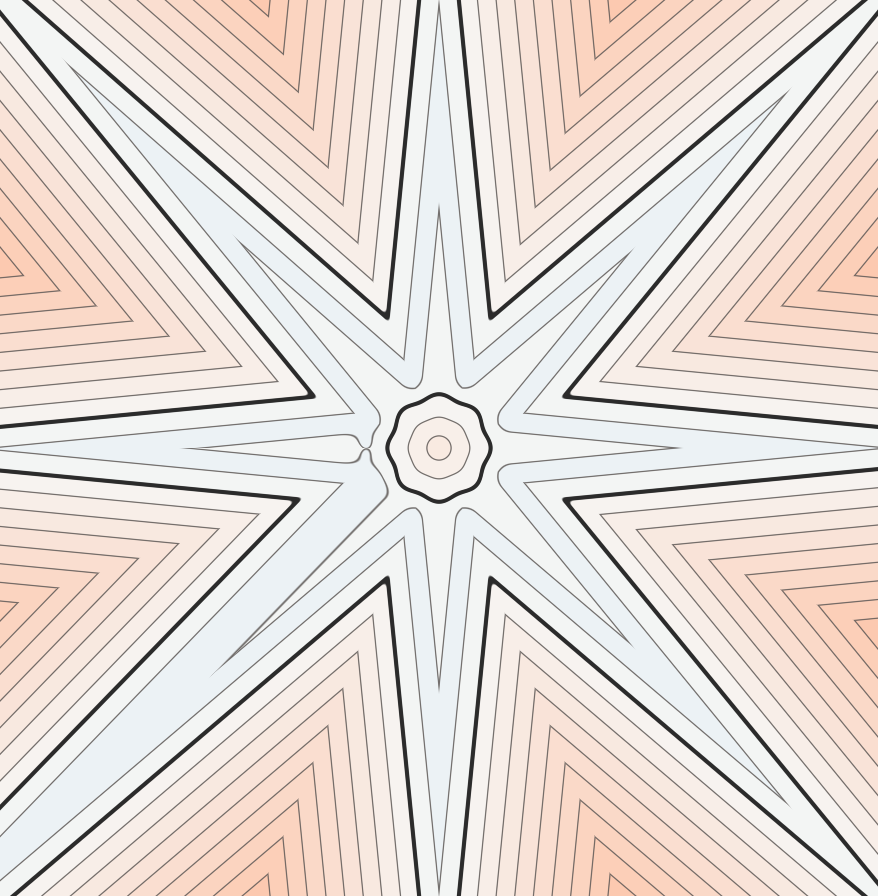
Reproduce this background procedurally as a Shadertoy shader.

```glsl
// An eight-armed star in black outline, set among peach contour bands.
// Each quadrant is folded onto one; two V-shaped wedges bound its arms,
// and their signed distances give the bands, lines and pale blue inlay.

float smoothMax(float a, float b, float k) {
    float h = max(k - abs(a - b), 0.0) / k;
    return max(a, b) + 0.25 * h * h * k;
}

// Signed distance to a line through a corner, positive along the normal
float side(vec2 p, vec2 corner, vec2 normal) {
    return dot(p - corner, normalize(normal));
}

// Coverage of a stroke around distance zero
float stroke(float d, float halfWidth, float aa) {
    return 1.0 - smoothstep(halfWidth - aa, halfWidth + aa, abs(d));
}

void mainImage(out vec4 fragColor, in vec2 fragCoord) {
    vec2 p = (fragCoord - 0.5 * iResolution.xy) / iResolution.y;
    float aa = 0.65 / iResolution.y;
    float r = length(p);
    float angle = atan(p.y, p.x);

    // Fold the plane; the lower-left arm is wider than the others
    vec2 q = abs(p);
    bool wideArm = p.x < 0.0 && p.y < 0.0;
    bool upperLeft = p.x < 0.0 && p.y >= 0.0;
    vec2 steepCorner = vec2(0.0573, 0.1445);
    vec2 flatCorner = vec2(wideArm ? 0.1563 : 0.1393, 0.0573);

    // Two wedges, each the meeting of an axis edge and a diagonal edge
    float steepAxis = side(q, steepCorner, vec2(0.273, 0.027));
    float steepDiagonal = side(q, steepCorner, vec2(-0.273, upperLeft ? 0.311 : 0.321));
    float flatAxis = side(q, flatCorner, vec2(0.026, 0.27));
    float flatDiagonal = side(q, flatCorner, wideArm ? vec2(0.265, -0.257) : vec2(0.33, -0.27));
    float steepWedge = min(steepAxis, steepDiagonal);
    float flatWedge = min(flatAxis, flatDiagonal);
    float star = max(steepWedge, flatWedge);

    // Inlay between two insets of the star, cut short near the hub
    float inset = 0.0225;
    float innerFlat = min(flatAxis, flatDiagonal * (wideArm ? 0.66 : 1.0));
    float innerDepth = -max(steepWedge, innerFlat);
    vec2 pinchOffset = (p - vec2(-0.08, 0.0)) / 0.015;
    float pinch = 0.0185 * exp(-dot(pinchOffset, pinchOffset));
    float inlay = max(inset + star, innerDepth - 2.0 * inset - pinch);
    inlay = smoothMax(inlay, 0.071 - r, 0.012);

    // Fill: pale star, blue inlay, then peach bands growing warmer outward
    vec3 color = mix(vec3(0.925, 0.949, 0.961), vec3(0.953, 0.961, 0.957),
                     smoothstep(-aa, aa, inlay));
    float bandWidth = 0.0207;
    float level = floor(star / bandWidth);
    vec3 peach = mix(vec3(0.968, 0.953, 0.941), vec3(0.99, 0.79, 0.69),
                     clamp(level / 8.0, 0.0, 1.0));
    color = mix(color, peach, smoothstep(-aa, aa, star));

    // Hub: a wavy ring holding two circles
    float hub = r - (0.0566 + 0.0022 * cos(8.0 * angle) - 0.0012 * cos(2.0 * angle));
    float disc = r - 0.0339 - 0.0005 * cos(8.0 * angle);
    float core = r - 0.0135;
    color = mix(color, vec3(0.965, 0.957, 0.949), 1.0 - smoothstep(-aa, aa, hub));
    color = mix(color, vec3(0.973, 0.937, 0.914), 1.0 - smoothstep(-aa, aa, disc));
    color = mix(color, vec3(0.975, 0.918, 0.884), 1.0 - smoothstep(-aa, aa, core));

    // Thin contour lines
    float contour = abs(fract(star / bandWidth + 0.5) - 0.5) * bandWidth;
    contour = star > 0.5 * bandWidth ? contour : 1.0;
    float thin = min(min(contour, abs(inlay)), min(abs(disc), abs(core)));
    color = mix(color, vec3(0.36, 0.34, 0.33), 0.85 * stroke(thin, 0.0007, aa));

    // Heavy outlines, with the star corners slightly rounded
    float outline = max(-smoothMax(-steepAxis, -steepDiagonal, 0.006),
                        -smoothMax(-flatAxis, -flatDiagonal, 0.006));
    float heavy = min(abs(outline), abs(hub));
    color = mix(color, vec3(0.17), stroke(heavy, 0.0023, aa));

    fragColor = vec4(color, 1.0);
}
```
